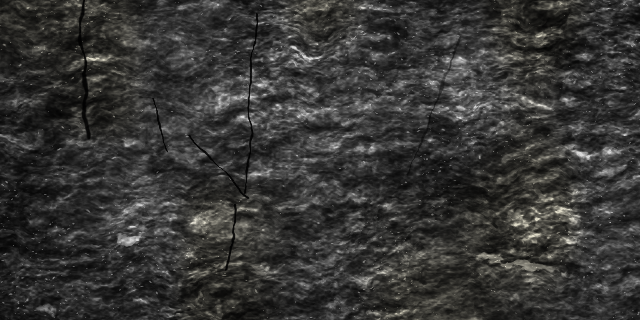
Give the GLSL for this texture, as a Shadertoy shader.

```glsl
// A dark coal face: level strata, chipped facets, cracks and scattered glints.
// Layers of noise, relief and soft cells are summed as log brightness,
// then cracks darken the sum and mineral bands and glints brighten it.

float hash(vec2 p) {
    return fract(sin(dot(p, vec2(127.1, 311.7))) * 43758.5453);
}

float noise(vec2 p) {
    vec2 i = floor(p), f = fract(p);
    f = f * f * (3.0 - 2.0 * f);
    float low = mix(hash(i), hash(i + vec2(1, 0)), f.x);
    float high = mix(hash(i + vec2(0, 1)), hash(i + vec2(1, 1)), f.x);
    return mix(low, high, f.y);
}

// Layered noise with a mean of zero
float fbm(vec2 p) {
    float sum = 0.0, amp = 0.5;
    for (int i = 0; i < 5; i++) {
        sum += amp * (noise(p) - 0.5);
        p = p * 2.03 + vec2(17.3, 9.1);
        amp *= 0.5;
    }
    return sum;
}

// Random tone of the nearest cell, blended softly at the borders
float facets(vec2 p) {
    vec2 cell = floor(p);
    float tone = 0.0, total = 0.0;
    for (int y = -1; y <= 1; y++)
    for (int x = -1; x <= 1; x++) {
        vec2 id = cell + vec2(x, y);
        vec2 d = p - id - vec2(hash(id), hash(id + 41.7));
        float w = exp(-22.0 * dot(d, d)) + 1e-6;
        tone += w * hash(id + 83.3);
        total += w;
    }
    return tone / total - 0.5;
}

// Slope of the rock surface towards a light from the upper left
float relief(vec2 p, vec2 scale, vec2 toLight) {
    return fbm(p * scale) - fbm((p + toLight) * scale);
}

float segment(vec2 p, vec2 a, vec2 b) {
    vec2 ab = b - a;
    return length(p - a - ab * clamp(dot(p - a, ab) / dot(ab, ab), 0.0, 1.0));
}

float blob(vec2 p, vec2 centre, vec2 radius) {
    vec2 d = (p - centre) / radius;
    return exp(-dot(d, d));
}

// Small bright flakes, one candidate in each cell
float glints(vec2 p, float density, float chance) {
    vec2 g = p * density, cell = floor(g);
    float light = 0.0;
    for (int y = -1; y <= 1; y++)
    for (int x = -1; x <= 1; x++) {
        vec2 id = cell + vec2(x, y);
        vec2 d = g - id - vec2(hash(id + 5.2), hash(id + 63.9));
        d.y = d.y * 1.7 + d.x * (hash(id + 29.4) - 0.5);
        float size = mix(0.15, 0.42, hash(id + 11.8));
        float shown = step(hash(id + 97.1), chance);
        light = max(light, shown * smoothstep(size, size * 0.3, length(d)));
    }
    return light;
}

// Jagged cracks, the first being the widest
float cracks(vec2 p) {
    vec4 lines[6] = vec4[6](
        vec4(0.25, 1.02, 0.27, 0.57), vec4(0.47, 0.69, 0.53, 0.53),
        vec4(0.59, 0.58, 0.78, 0.38), vec4(0.80, 0.96, 0.77, 0.40),
        vec4(0.74, 0.36, 0.71, 0.15), vec4(1.44, 0.88, 1.27, 0.45));
    float dark = 0.0;
    for (int i = 0; i < 6; i++) {
        float width = i == 0 ? 0.008 : 0.0045;
        width *= 0.4 + noise(p * 23.0 + float(i));
        float d = segment(p, lines[i].xy, lines[i].zw);
        dark = max(dark, smoothstep(width, width * 0.3, d) * (i == 5 ? 0.5 : 1.0));
    }
    return dark;
}

void mainImage(out vec4 fragColor, in vec2 fragCoord) {
    vec2 p = fragCoord / iResolution.y;
    vec2 warp = vec2(fbm(p * 9.0), fbm(p * 9.0 + 31.0));
    vec2 q = p + 0.06 * warp;

    // Broad light and shade
    float broad = 1.4 * fbm(q * vec2(2.2, 2.8) + 4.0);
    broad += 0.25 * blob(q, vec2(0.95, 0.42), vec2(0.35, 0.32));
    broad += 0.30 * blob(q, vec2(1.48, 0.76), vec2(0.13, 0.10));
    broad -= 0.35 * blob(q, vec2(1.75, 1.0), vec2(0.70, 0.18));
    float seam = segment(q, vec2(0.0, 0.25), vec2(0.22, 0.72));
    broad -= 0.65 * smoothstep(0.06, 0.025, seam + 0.04 * fbm(p * 30.0));

    // Strata, chipped relief, facets and grain
    float detail = 1.5 * fbm(q * vec2(9.0, 42.0));
    detail += 5.0 * relief(q, vec2(13.0, 24.0), vec2(-0.004, 0.006));
    detail += 0.65 * facets(q * vec2(22.0, 36.0));
    detail += 0.60 * facets(q * vec2(48.0, 85.0) + 7.0);
    detail += 0.70 * (noise(p * vec2(105.0, 165.0)) - 0.5);
    detail *= mix(0.75, 1.25, noise(p * 3.5 + 2.0));
    float pits = smoothstep(0.10, 0.20, fbm(q * vec2(8.0, 13.0) + 50.0));
    float tone = 0.19 * exp(broad + detail - 0.45 * pits);

    // Ragged pale mineral bands
    float bands = blob(q, vec2(0.41, 0.24), vec2(0.13, 0.035));
    bands += blob(q + vec2(0.0, 0.2 * (p.x - 1.6)), vec2(1.62, 0.17), vec2(0.22, 0.03));
    bands += 0.7 * blob(q, vec2(0.13, 0.03), vec2(0.07, 0.03));
    float ragged = fbm(q * vec2(24.0, 45.0) + 12.0);
    tone += 0.32 * smoothstep(0.45, 0.75, bands * (0.75 + 2.2 * ragged));

    // Glints gather in loose clusters
    float cluster = smoothstep(0.35, 0.8, noise(p * 5.0 + 20.0));
    tone += 0.30 * glints(q, 60.0, 0.02 + 0.10 * cluster);
    tone += 0.20 * glints(q + 3.0, 95.0, 0.03 + 0.10 * cluster);

    tone *= 1.0 - 0.88 * cracks(p + 0.045 * warp);
    tone = min(tone, 0.85);

    // Nearly neutral grey with faint olive stains
    float stain = smoothstep(0.55, 0.9, noise(p * 3.0 + 8.0));
    vec3 tint = mix(vec3(1.0), vec3(1.03, 1.01, 0.92), stain);
    fragColor = vec4(tone * tint, 1.0);
}
```
